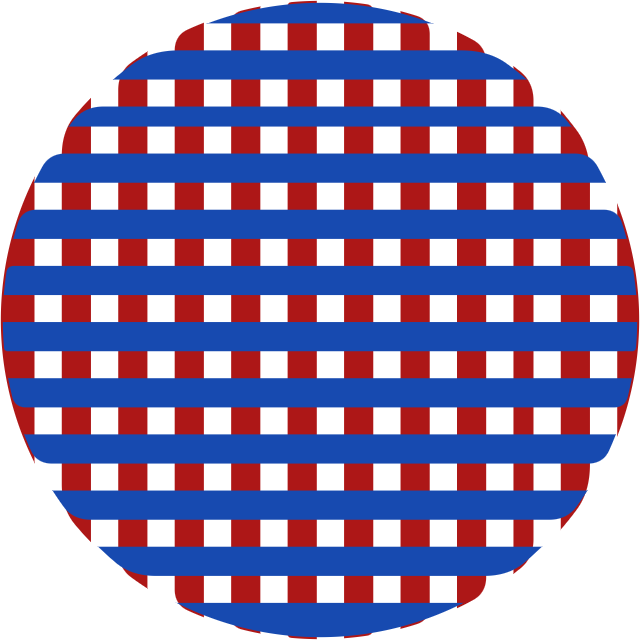
This pattern is drawn by a three.js fragment shader. Its source:

```glsl
// A round patch of woven check: twelve red upright bands under twelve blue level ones.
// Each band is a distance function: an inner edge, an outer edge and a circular rim,
// with the outer edge melting softly into the rim. One band each way is narrower.
varying vec2 vUv;

const int BANDS = 12;
const int NARROW_BAND = 9;
const float BAND_WIDTH = 0.0456;
const float NARROW_CUT = 0.0143;   // width lost by the narrow band
const float CORNER_SOFTNESS = 0.0205;

const vec3 WHITE = vec3(1.0);
const vec3 RED = vec3(0.68, 0.09, 0.09);
const vec3 BLUE = vec3(0.09, 0.29, 0.69);

// Maximum of two distances with a rounded join of size k
float smoothMax(float a, float b, float k) {
  float h = max(k - abs(a - b), 0.0) / k;
  return max(a, b) + h * h * k * 0.25;
}

// Distance to one band between lo and hi, ended by the rim
float bandDistance(float across, float lo, float hi, float rim) {
  float side = lo + hi > 1.0 ? 1.0 : -1.0;
  float outerEdge = side > 0.0 ? hi : lo;
  float innerEdge = side > 0.0 ? lo : hi;
  float outer = (across - outerEdge) * side;
  float inner = (innerEdge - across) * side;

  // Corners near the middle of the disc are crisper
  float softness = CORNER_SOFTNESS * min(abs(outerEdge - 0.5) / 0.17, 1.0);
  return max(inner, smoothMax(outer, rim, max(softness, 0.0001)));
}

// Distance to the whole set of parallel bands
float bandsDistance(float across, float first, float period, float rim) {
  float nearest = 1.0;
  for (int i = 0; i < BANDS; i++) {
    float lo = first + period * float(i);
    float hi = lo + BAND_WIDTH;

    // The narrow band pulls its later neighbours closer
    if (i > NARROW_BAND) lo -= NARROW_CUT;
    if (i >= NARROW_BAND) hi -= NARROW_CUT;

    // The end bands run out past the rim
    if (i == 0) lo = -0.03;
    if (i == BANDS - 1) hi = 1.03;

    nearest = min(nearest, bandDistance(across, lo, hi, rim));
  }
  return nearest;
}

float coverage(float dist, float blur) {
  return clamp(0.5 - dist / blur, 0.0, 1.0);
}

void main() {
  float blur = max(fwidth(vUv.x), fwidth(vUv.y));
  float fromCentre = length(vUv - 0.5);

  float upright = bandsDistance(vUv.x, 0.0083, 0.08822, fromCentre - 0.4987);
  float level = bandsDistance(vUv.y, 0.0124, 0.08776, fromCentre - 0.4956);

  vec3 colour = mix(WHITE, RED, coverage(upright, blur));
  colour = mix(colour, BLUE, coverage(level, blur));
  gl_FragColor = vec4(colour, 1.0);
}
```
